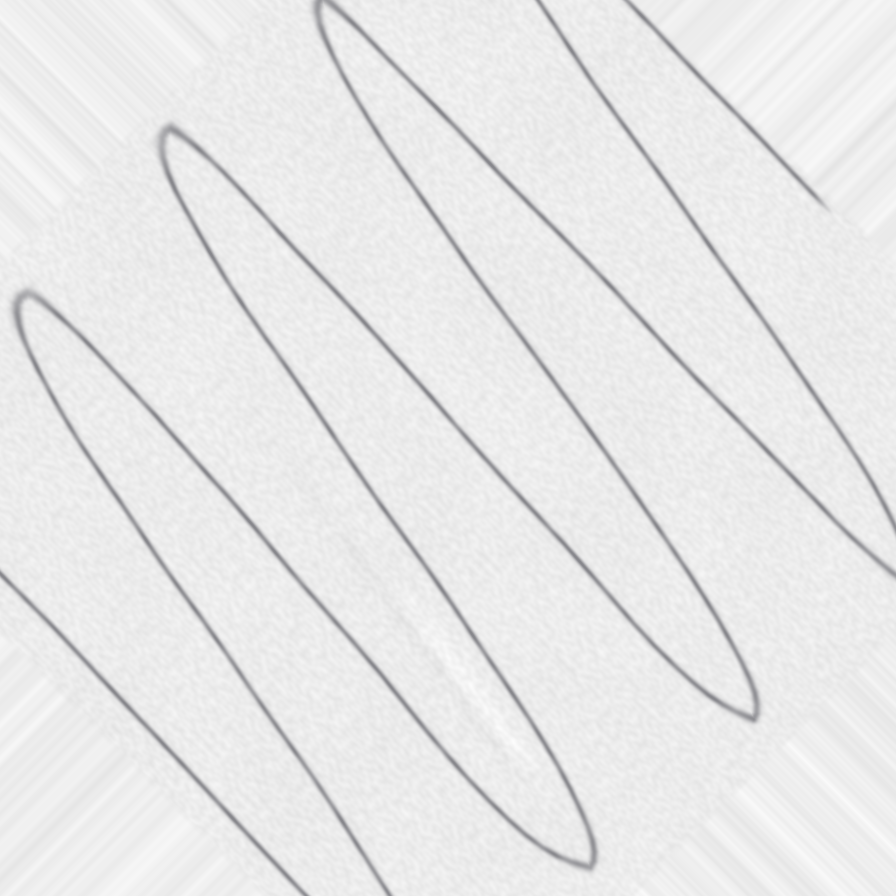
Give the GLSL for this pattern, as a three.js fragment shader.

```glsl
// Pencil zigzag on pale grainy paper, turned 45 degrees about the centre.
// Each row is an outgoing and a returning stroke, measured as short segments;
// paper grain is clamped at the sheet's edge, so it runs into streaks in the corners.
varying vec2 vUv;

const float PI = 3.14159;
const float PITCH = 0.237;          // spacing of rows across the sheet
const float ROW_SHIFT = 0.017;
const float STROKE_WIDTH = 0.0031;
const float TIP_WIDTH = 0.0034;     // extra width where the pencil turns
const float WOBBLE = 0.0036;
const float SEGMENTS = 32.0;
const float SHEET_HALF = 0.497;
const vec2 PEN_LIFT = vec2(0.105, 0.45);
const vec2 GRAIN_SCALE = vec2(115.0, 185.0);
const float GRAIN_DEPTH = 0.042;
const vec3 PAPER = vec3(0.925, 0.925, 0.925);
const vec3 PENCIL = vec3(0.53, 0.53, 0.55);

vec2 hashGradient(vec2 cell) {
  vec3 h = fract(cell.xyx * vec3(0.1031, 0.1030, 0.0973));
  h += dot(h, h.yzx + 33.33);
  float angle = 2.0 * PI * fract((h.x + h.y) * h.z);
  return vec2(cos(angle), sin(angle));
}

float gradientNoise(vec2 p) {
  vec2 i = floor(p), f = fract(p);
  vec2 w = f * f * f * (f * (f * 6.0 - 15.0) + 10.0);
  vec2 e = vec2(1.0, 0.0);
  float low = mix(dot(hashGradient(i), f), dot(hashGradient(i + e), f - e), w.x);
  float high = mix(dot(hashGradient(i + e.yx), f - e.yx),
                   dot(hashGradient(i + e.xx), f - e.xx), w.x);
  return mix(low, high, w.y);
}

float segmentDistance(vec2 p, vec2 a, vec2 b) {
  vec2 ab = b - a;
  return length(p - a - ab * clamp(dot(p - a, ab) / dot(ab, ab), 0.0, 1.0));
}

// Turning points at the two ends of a row, with one row slightly longer
vec2 startTip(float row) {
  float bump = exp(-2.0 * row * row);
  return vec2(-0.453 - 0.02 * bump, ROW_SHIFT + PITCH * row + 0.010 * bump);
}

vec2 endTip(float row) {
  return vec2(0.455 + 0.012 * row, startTip(row).y);
}

// Point at s in 0..1; the cosine spacing rounds off both ends
vec2 strokePoint(float s, float row, float returning) {
  float t = 0.5 - 0.5 * cos(PI * s);
  vec2 a = startTip(row), b = endTip(row - returning);
  vec2 p = vec2(mix(a.x, b.x, t), mix(a.y, b.y, s));
  float lean = 0.02 + 0.07 * exp(-1.1 * (row + 0.7) * (row + 0.7));
  float caps = pow(t, 0.25) * (1.0 - exp(-14.0 * (1.0 - t)));
  p.y += (1.0 - returning) * lean * (0.46 - t) * caps;
  vec2 seed = vec2(s * 9.0, row * 7.3 + returning * 3.7 + 40.5);
  p.y += WOBBLE * sin(PI * s) * gradientNoise(seed);
  return p;
}

float strokeInk(vec2 p, float row, float returning) {
  float a = startTip(row).x, b = endTip(row - returning).x;
  float t = clamp((p.x - a) / (b - a), 0.0, 1.0);
  float s = acos(1.0 - 2.0 * t) / PI;
  float first = floor(s * SEGMENTS) - 2.0;
  float d = 1.0;
  vec2 from = strokePoint(clamp(first / SEGMENTS, 0.0, 1.0), row, returning);
  for (int k = 1; k <= 5; k++) {
    float next = clamp((first + float(k)) / SEGMENTS, 0.0, 1.0);
    vec2 to = strokePoint(next, row, returning);
    if (distance(from, to) > 0.00001) d = min(d, segmentDistance(p, from, to));
    from = to;
  }
  float turn = exp(-s * s * 90.0) + 0.5 * exp(-(1.0 - s) * (1.0 - s) * 70.0);
  float width = STROKE_WIDTH + TIP_WIDTH * turn;
  float pressure = 0.92 - 0.24 * turn + 0.3 * gradientNoise(p * 45.0 + row * 5.0);
  return pressure * exp(-d * d / (width * width));
}

// A faint crease: a dark smear beside a lighter ridge
float crease(vec2 p) {
  float d = p.y + 0.15 + 0.15 * p.x;
  float reach = smoothstep(-0.25, 0.1, p.x) * (1.0 - smoothstep(0.25, 0.36, p.x));
  float ridge = exp(-pow((d - 0.010) / 0.011, 2.0)) * smoothstep(0.0, 0.2, p.x);
  float smear = exp(-pow((d + 0.006) / 0.008, 2.0));
  float rub = 0.7 + gradientNoise(p * vec2(22.0, 70.0));
  return reach * (0.035 * ridge - 0.036 * smear * rub);
}

void main() {
  vec2 c = vUv - 0.5;
  vec2 p = vec2(c.x - c.y, c.x + c.y) * sqrt(0.5);
  vec2 sheet = clamp(p, -SHEET_HALF, SHEET_HALF);
  float outside = smoothstep(0.0, 0.006, distance(p, sheet));

  // Paper: fine grain, soft clouds, and broader bands beyond the sheet
  float grain = gradientNoise(sheet * GRAIN_SCALE + 300.0);
  grain += 0.5 * gradientNoise(sheet * GRAIN_SCALE * 0.5 + 170.0);
  float tone = GRAIN_DEPTH * grain + 0.012 * gradientNoise(sheet * 9.0 + 20.0);
  tone += outside * (0.012 + 0.06 * gradientNoise(sheet * 42.0 + 80.0));
  tone += crease(p);

  // Pencil: both strokes of every row
  float ink = 0.0;
  for (int i = -2; i <= 2; i++) {
    ink = max(ink, strokeInk(p, float(i), 0.0));
    ink = max(ink, strokeInk(p, float(i), 1.0));
  }
  float lifted = smoothstep(-0.02, 0.02, p.x - PEN_LIFT.x) * step(PEN_LIFT.y, p.y);
  ink *= (1.0 - outside) * (1.0 - lifted);

  gl_FragColor = vec4(mix(PAPER + tone, PENCIL, clamp(ink, 0.0, 1.0)), 1.0);
}
```
